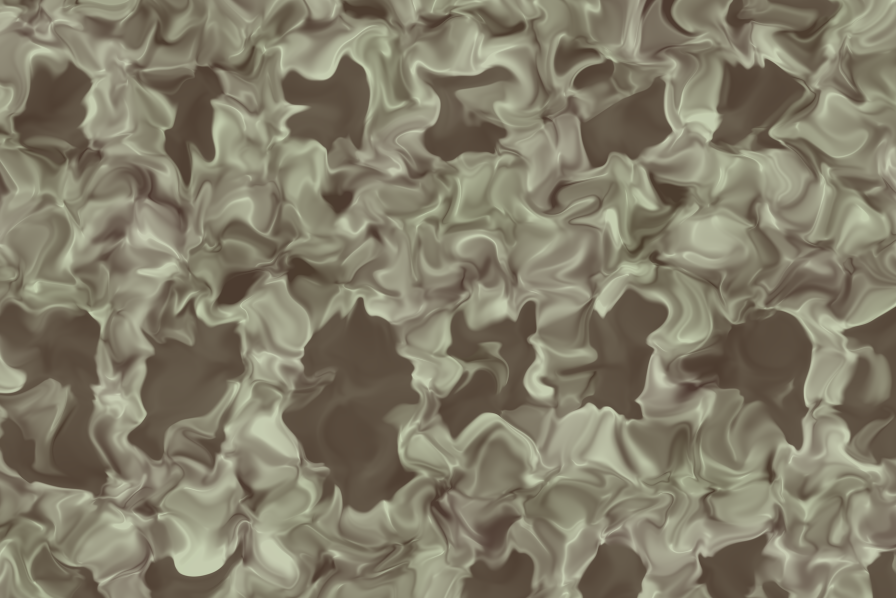
A Shadertoy shader for this texture:

```glsl
// Pale, glassy, crumpled mineral with rows of flat brown blocks set into it.
// Repeatedly warped gradient noise makes small folds, eyes and short creases;
// hashed rounded boxes, hung from row lines, make the brown inclusions.

vec2 hash2(vec2 cell) {
    vec3 h = fract(cell.xyx * vec3(0.1031, 0.1030, 0.0973));
    h += dot(h, h.yzx + 33.33);
    return fract((h.xx + h.yz) * h.zy);
}

vec2 gradientAt(vec2 cell) {
    float angle = 6.2832 * hash2(cell + 57.0).x;
    return vec2(cos(angle), sin(angle));
}

// Gradient noise, roughly -0.7 to 0.7
float noise(vec2 p) {
    vec2 i = floor(p), f = p - i;
    vec2 u = f * f * f * (f * (f * 6.0 - 15.0) + 10.0);
    vec2 e = vec2(1.0, 0.0);
    float low = mix(dot(gradientAt(i), f),
                    dot(gradientAt(i + e.xy), f - e.xy), u.x);
    float high = mix(dot(gradientAt(i + e.yx), f - e.yx),
                     dot(gradientAt(i + e.xx), f - e.xx), u.x);
    return mix(low, high, u.y);
}

// Each pass bends the plane more finely, until it folds
vec2 foldPlane(vec2 p) {
    float frequency = 10.0, reach = 0.06;
    for (int i = 0; i < 3; i++) {
        vec2 s = p * frequency;
        p += reach * vec2(noise(s + 3.7), noise(s + 41.3));
        frequency *= 1.8;
        reach *= 0.58;
    }
    return p;
}

float roundedBox(vec2 p, vec2 halfSize, float radius) {
    vec2 d = abs(p) - halfSize + radius;
    return length(max(d, 0.0)) + min(max(d.x, d.y), 0.0) - radius;
}

// Distance to the nearest block; full tall rows alternate with sparse short ones
float blockDistance(vec2 p) {
    vec2 pitch = vec2(0.23, 0.41);
    vec2 base = floor((p - vec2(0.0, 0.48)) / pitch) + vec2(0.0, 1.0);
    float nearest = 1.0;
    for (int y = -1; y <= 0; y++)
    for (int x = -1; x <= 1; x++) {
        vec2 cell = base + vec2(x, y);
        vec2 size = hash2(cell + 19.0), place = hash2(cell + 83.0);
        float tall = 1.0 - mod(cell.y, 2.0);
        vec2 halfSize = vec2(mix(0.035, 0.075, size.x) + 0.02 * tall,
                             mix(0.06, 0.09, size.y) + tall * mix(0.03, 0.09, size.y));
        vec2 center = vec2((cell.x + 0.5) * pitch.x + 0.06 * (place.x - 0.5),
                           0.48 + cell.y * pitch.y - halfSize.y);
        float d = roundedBox(p - center, halfSize, 0.025);
        if (place.y < 0.68 + 0.32 * tall) nearest = min(nearest, d);
    }
    return nearest;
}

float crease(float x) {
    return exp(-200.0 * x * x);
}

vec3 mineral(vec2 p) {
    vec2 q = foldPlane(p);
    float blob = noise(q * 14.0);
    float grain = noise(q * 29.0 + 11.0);
    float sheet = noise(q * 20.0 + 27.0);
    float slow = noise(p * 4.5 + 5.0);

    // Pale mass: soft blobs, ringed eyes, bright and dark folds
    float tone = 0.67 + 0.62 * blob + 0.48 * grain + 0.35 * slow;
    tone += 0.09 * sin(15.0 * blob + 5.0 * sheet);
    tone += 0.28 * crease(sheet) * smoothstep(-0.05, 0.3, grain);
    tone -= 0.25 * crease(sheet - 0.22) * smoothstep(0.0, 0.3, -blob);
    tone -= 0.45 * smoothstep(0.18, 0.38, noise(q * 13.0 + 71.0));

    // Brown blocks, broken by pale patches and edged with a thin bright rim
    float d = blockDistance(mix(p, q, 0.7)) + 0.035 * blob;
    float patches = smoothstep(0.12, 0.2, noise(q * 9.0 + 63.0));
    float block = (1.0 - smoothstep(-0.004, 0.003, d)) * (1.0 - 0.65 * patches);
    float rim = (d - 0.008) / 0.006;
    tone += 0.24 * exp(-rim * rim);
    float brown = 0.14 + 0.2 * blob + 0.12 * sheet + 0.15 * slow;
    tone = clamp(mix(tone, brown, block), -0.03, 1.25);

    vec3 color = mix(vec3(0.31, 0.25, 0.20), vec3(0.68, 0.69, 0.59), tone);
    // Faint mauve and green stains in the middle tones
    float stain = noise(q * 7.0 + 90.0) * (1.0 - block);
    return color + stain * vec3(0.015, -0.012, 0.02);
}

void mainImage(out vec4 fragColor, in vec2 fragCoord) {
    // Four samples per pixel keep the fine folds smooth
    vec3 sum = vec3(0.0);
    for (int i = 0; i < 4; i++) {
        vec2 offset = vec2(i % 2, i / 2) * 0.5 - 0.25;
        sum += mineral((fragCoord + offset) / iResolution.y);
    }
    fragColor = vec4(sum / 4.0, 1.0);
}
```
